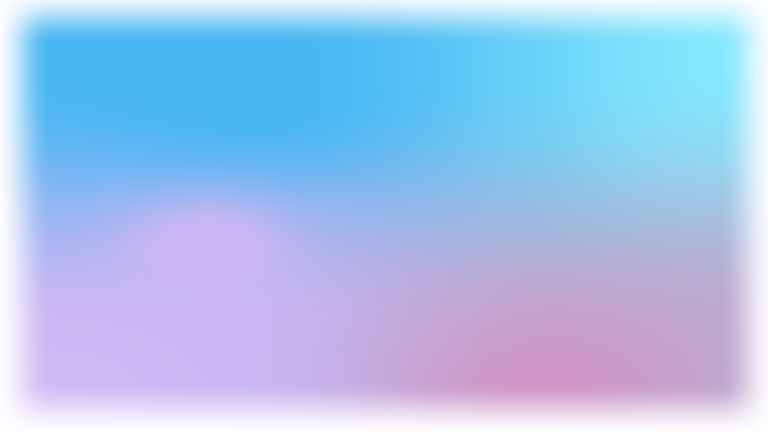
This background is drawn by a Shadertoy shader. Its source:

```glsl
#define SKY vec3(0.285, 0.715, 0.95)
#define CYAN vec3(0.52, 0.91, 0.99)
#define LILAC vec3(0.78, 0.715, 0.95)
#define MAUVE vec3(0.735, 0.665, 0.81)
#define ORCHID vec3(0.83, 0.735, 0.965)
#define PINK vec3(0.83, 0.56, 0.76)
#define PAPER vec3(0.995, 0.993, 1.0)
#define HORIZON vec2(0.25, 0.86)
#define FRAME_LOW vec2(0.053, 0.055)
#define FRAME_HIGH vec2(0.046, 0.040)
#define FRAME_SOFT 0.065

// Elliptical falloff: 1 at the centre, fading over the given radii.
float glow(vec2 uv, vec2 centre, vec2 radii) {
    vec2 d = (uv - centre) / radii;
    return exp(-dot(d, d));
}

// Coverage of a soft-edged panel, in units of canvas height.
float panel(vec2 p, vec2 size) {
    vec2 low = smoothstep(-FRAME_SOFT, FRAME_SOFT, p - FRAME_LOW);
    vec2 high = smoothstep(-FRAME_SOFT, FRAME_SOFT, size - p - FRAME_HIGH);
    return low.x * low.y * high.x * high.y;
}

void mainImage(out vec4 fragColor, in vec2 fragCoord) {
    vec2 uv = fragCoord / iResolution.xy;

    // Upper and lower colour bands
    vec3 upper = mix(SKY, CYAN, smoothstep(0.36, 0.98, uv.x));
    vec3 lower = mix(LILAC, MAUVE, smoothstep(0.30, 0.74, uv.x));

    // Vertical blend, pushed up by the lilac cloud and down by the sky pool
    float blend = smoothstep(HORIZON.y, HORIZON.x, uv.y);
    blend += 0.36 * glow(uv, vec2(0.27, 0.47), vec2(0.11, 0.10));
    blend -= 0.15 * glow(uv, vec2(0.33, 0.68), vec2(0.22, 0.12));
    blend -= 0.06 * glow(uv, vec2(0.76, 0.62), vec2(0.18, 0.16));
    vec3 color = mix(upper, lower, clamp(blend, 0.0, 1.0));

    // Warm glows along the bottom
    color = mix(color, ORCHID, 0.85 * glow(uv, vec2(0.04, 0.06), vec2(0.20, 0.18)));
    color = mix(color, PINK, 0.82 * glow(uv, vec2(0.71, 0.08), vec2(0.19, 0.20)));

    // Soft white frame
    vec2 size = vec2(iResolution.x / iResolution.y, 1.0);
    color = mix(PAPER, color, panel(uv * size, size));

    fragColor = vec4(color, 1.0);
}
```
